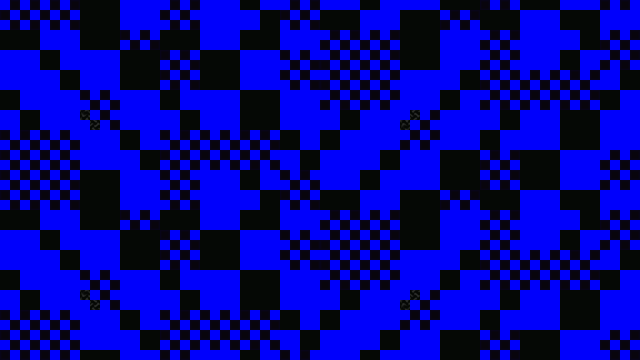
Give the GLSL for this pattern, as a Shadertoy shader.

```glsl
// Blue and black mosaic: square tiles filled plain, solid, half-checked or
// fine-checked. An 8-column block repeats downwards every 18 cells, and its
// right-hand neighbour is the same block flipped top to bottom.

const vec2 GRID = vec2(64.0, 36.0);   // cells across and down the canvas
const float PERIOD = 18.0;            // cells in one vertical repeat
const float TILE = 4.0;               // cells along one tile side
const int COLUMNS = 8;                // tiles across one block
const int SAMPLES = 3;                // smoothing samples per axis

const vec3 BLUE = vec3(0.0, 0.0, 0.99);
const vec3 BLACK = vec3(0.02, 0.03, 0.02);
const vec3 CHECK_CORE = vec3(0.03, 0.02, 0.05);
const vec3 CHECK_RIM = vec3(0.03, 0.02, 0.10);
const vec3 SMUDGE = vec3(0.17, 0.18, 0.17);

const int PLAIN = 0, SOLID = 1, COARSE = 2, FINE = 3;

// Tile kinds by band, the first band being half a tile high
const int LAYOUT[40] = int[40](
    1, 0, 1, 3, 1, 0, 1, 0,
    0, 2, 0, 1, 3, 1, 0, 3,
    2, 0, 3, 0, 2, 0, 1, 0,
    3, 3, 0, 2, 3, 3, 3, 2,
    3, 3, 1, 0, 3, 0, 2, 3);

// 1 on the squares that share the colour of the first corner
float checker(vec2 p, float size) {
    vec2 square = floor(p / size);
    return 1.0 - mod(square.x + square.y, 2.0);
}

// Cell position to block position: flips every second block, wraps rows
vec2 foldToBlock(vec2 cell) {
    float width = TILE * float(COLUMNS);
    bool flipped = mod(floor(cell.x / width), 2.0) > 0.5;
    float row = flipped ? 6.0 - cell.y : cell.y;
    return vec2(mod(cell.x, width), mod(row - 3.0, PERIOD) + 2.0);
}

// Blotchy wear from layered sines
float mottling(vec2 p) {
    float waves = sin(p.x * 9.0 + 2.0 * sin(p.y * 7.0))
                + sin(p.y * 13.0 + 1.5 * sin(p.x * 11.0));
    return smoothstep(-0.6, 1.8, waves);
}

// Dark tone of a fine check, bluer towards the cell rim
vec3 checkInk(vec2 p) {
    vec2 fromCentre = abs(fract(p) - 0.5);
    float rim = max(fromCentre.x, fromCentre.y);
    return mix(CHECK_CORE, CHECK_RIM, smoothstep(0.3, 0.42, rim));
}

vec3 mosaic(vec2 cell) {
    vec2 p = foldToBlock(cell);
    ivec2 tile = ivec2(floor(p / TILE));
    vec2 local = mod(p, TILE);
    int kind = LAYOUT[tile.y * COLUMNS + tile.x];

    if (kind == PLAIN) return BLUE;
    if (kind == SOLID) return BLACK;
    if (kind == COARSE) return mix(BLUE, BLACK, checker(local, 2.0));

    // Fine check, worn in one corner of a single tile per block
    vec3 ink = checkInk(local);
    bool worn = tile == ivec2(2, 2) && local.x < 2.0 && local.y >= 2.0;
    if (worn) ink = mix(BLACK, SMUDGE, mottling(local));
    return mix(BLUE, ink, checker(local, 1.0));
}

void mainImage(out vec4 fragColor, in vec2 fragCoord) {
    // Average a small grid of samples for smooth edges
    vec3 total = vec3(0.0);
    for (int j = 0; j < SAMPLES; j++) {
        for (int i = 0; i < SAMPLES; i++) {
            vec2 offset = (vec2(i, j) + 0.5) / float(SAMPLES) - 0.5;
            vec2 uv = (fragCoord + offset) / iResolution.xy;
            total += mosaic(vec2(uv.x, 1.0 - uv.y) * GRID);
        }
    }
    fragColor = vec4(total / float(SAMPLES * SAMPLES), 1.0);
}
```
